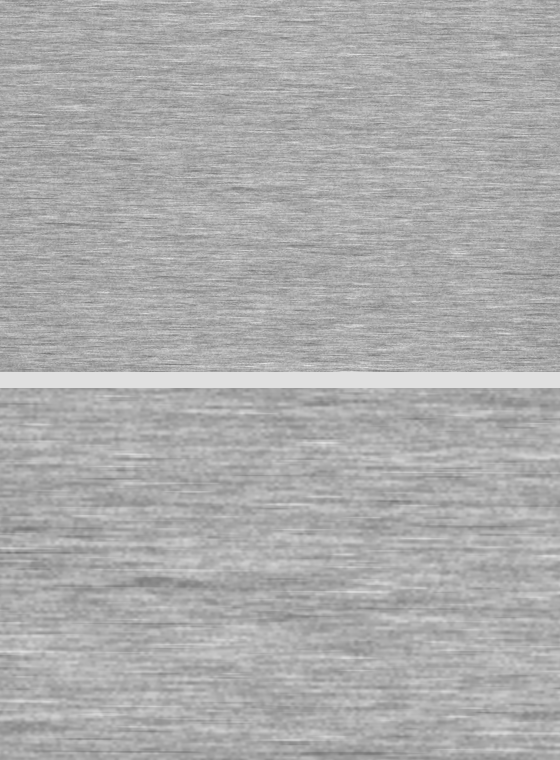
Top, the full canvas; bottom, a detail of the centre.
Give the GLSL for this texture, as a WebGL 1 fragment shader.

```glsl
precision highp float;
// Brushed grey metal: fine, nearly horizontal hairlines with grain, sparse scratches and soft shading.

uniform vec2 u_resolution;

float hash(vec2 cell) {
  vec3 p = fract(cell.xyx * vec3(0.1031, 0.1030, 0.0973));
  p += dot(p, p.yzx + 33.33);
  return fract((p.x + p.y) * p.z);
}

// Smooth noise along one row; each row is shifted so that streak ends do not line up.
float rowNoise(float x, float row) {
  x += hash(vec2(row, 7.0)) * 40.0;
  float cell = floor(x);
  float blend = smoothstep(0.0, 1.0, x - cell);
  return mix(hash(vec2(cell, row)), hash(vec2(cell + 1.0, row)), blend);
}

// Noise centred on zero; frequency counts cells per canvas height.
float streaks(vec2 p, vec2 frequency, float seed) {
  p = p * frequency + vec2(60.0, 20.0 + seed * 531.0);
  float row = floor(p.y);
  float blend = smoothstep(0.0, 1.0, p.y - row);
  return mix(rowNoise(p.x, row), rowNoise(p.x, row + 1.0), blend) - 0.5;
}

void main() {
  vec2 uv = gl_FragCoord.xy / u_resolution;
  vec2 p = gl_FragCoord.xy / u_resolution.y;
  p.y += 0.006 * p.x;

  // Brushing, from long hairlines to fine grain
  float grey = 0.663;
  grey += 0.07 * streaks(p, vec2(6.0, 260.0), 1.0);
  grey += 0.115 * streaks(p, vec2(19.0, 300.0), 2.0);
  grey += 0.10 * streaks(p, vec2(60.0, 320.0), 3.0);
  grey += 0.105 * streaks(p, vec2(260.0, 335.0), 4.0);

  // Sparse bright and dark scratches
  float scratch = streaks(p, vec2(16.0, 270.0), 5.0);
  grey += 0.10 * smoothstep(0.28, 0.48, scratch);
  grey -= 0.09 * smoothstep(0.28, 0.48, -scratch);

  // Broad bands and uneven light, darker towards the sides
  grey += 0.025 * streaks(p, vec2(2.0, 45.0), 6.0);
  grey += 0.015 * streaks(p, vec2(2.5, 4.0), 7.0);
  grey += 0.006 - 0.018 * smoothstep(0.3, 0.0, uv.x);
  grey -= 0.03 * smoothstep(0.9, 1.0, uv.x) * (1.0 - 0.6 * uv.y);

  gl_FragColor = vec4(vec3(grey), 1.0);
}
```
